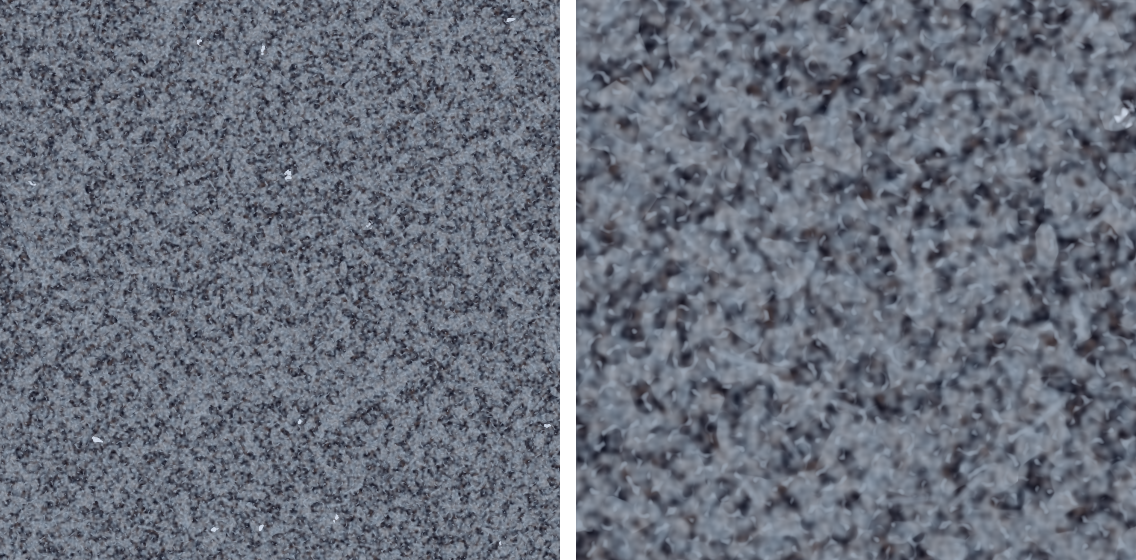
Left: the whole. Right: its middle third, enlarged.
This texture is drawn by a WebGL 1 fragment shader. Its source:

```glsl
precision highp float;

uniform vec2 u_resolution;

// Feature densities, in repeats across the canvas
const float CRYSTAL_DENSITY = 62.0;
const float PATCH_DENSITY = 52.0;
const float GRAIN_DENSITY = 122.0;
const float SPECK_DENSITY = 190.0;
const float NEEDLE_DENSITY = 24.0;
const float FLECK_DENSITY = 7.0;

// Amounts
const float CRYSTAL_CONTRAST = 0.07;
const float SPECK_CONTRAST = 0.175;
const float NEEDLE_SHARE = 0.35;
const float FLECK_SHARE = 0.2;
const float DARK_START = -0.24;
const float DARK_FULL = 0.48;

// Minerals
const vec3 FELDSPAR = vec3(0.480, 0.512, 0.561);
const vec3 PYROXENE = vec3(0.186, 0.188, 0.236);
const vec3 RUST = vec3(0.33, 0.27, 0.26);
const vec3 PALE_BLUE = vec3(0.63, 0.68, 0.74);
const vec3 WHITE_MICA = vec3(0.86, 0.90, 0.96);

const float TAU = 6.2831853;

vec2 hash2(vec2 p) {
  vec3 q = fract(p.xyx * vec3(0.1031, 0.1030, 0.0973));
  q += dot(q, q.yzx + 33.33);
  return fract((q.xx + q.yz) * q.zy);
}

vec2 direction(float turn) {
  return vec2(cos(TAU * turn), sin(TAU * turn));
}

// Coordinates of p along and across an axis
vec2 alongAxis(vec2 p, vec2 axis) {
  return vec2(dot(p, axis), dot(p, vec2(-axis.y, axis.x)));
}

float cornerSlope(vec2 cell, vec2 offset) {
  return dot(direction(hash2(cell).x), offset);
}

float gradientNoise(vec2 p) {
  vec2 i = floor(p);
  vec2 f = p - i;
  vec2 u = f * f * f * (f * (f * 6.0 - 15.0) + 10.0);
  vec2 e = vec2(1.0, 0.0);
  float low = mix(cornerSlope(i, f), cornerSlope(i + e.xy, f - e.xy), u.x);
  float high = mix(cornerSlope(i + e.yx, f - e.yx), cornerSlope(i + e.xx, f - e.xx), u.x);
  return mix(low, high, u.y);
}

// Tone of interlocking, randomly turned oblong crystals
float crystalTone(vec2 p) {
  vec2 home = floor(p);
  float toneSum = 0.0;
  float weightSum = 1e-20;
  for (int y = -2; y <= 2; y++) {
    for (int x = -2; x <= 2; x++) {
      vec2 cell = home + vec2(float(x), float(y));
      vec2 traits = hash2(cell + 71.0);
      vec2 d = alongAxis(p - cell - hash2(cell), direction(traits.x)) * vec2(0.6, 1.5);
      float weight = exp(-16.0 * dot(d, d));
      toneSum += weight * traits.y;
      weightSum += weight;
    }
  }
  return toneSum / weightSum;
}

// Sparse thin laths in all directions
float needles(vec2 p) {
  vec2 home = floor(p);
  float cover = 0.0;
  for (int y = -1; y <= 1; y++) {
    for (int x = -1; x <= 1; x++) {
      vec2 cell = home + vec2(float(x), float(y));
      vec2 traits = hash2(cell + 17.0);
      vec2 d = alongAxis(p - cell - hash2(cell + 5.0), direction(traits.x));
      float halfLength = mix(0.12, 0.38, fract(traits.y * 37.0));
      d.x = max(abs(d.x) - halfLength, 0.0);
      float lath = 1.0 - smoothstep(0.01, 0.09, length(d));
      cover = max(cover, lath * step(traits.y, NEEDLE_SHARE));
    }
  }
  return cover;
}

// Rare ragged bright chips, one at most per cell
float flecks(vec2 p, float ragged) {
  vec2 cell = floor(p);
  vec2 traits = hash2(cell + 43.0);
  vec2 center = mix(vec2(0.15), vec2(0.85), hash2(cell + 9.0));
  vec2 d = alongAxis(p - cell - center, direction(traits.x)) * vec2(0.75, 1.3);
  float size = mix(0.012, 0.045, pow(fract(traits.y * 53.0), 2.0));
  float edge = length(d) + ragged * size * 1.2 - size;
  return (1.0 - smoothstep(-0.012, 0.01, edge)) * step(traits.y, FLECK_SHARE);
}

void main() {
  vec2 uv = gl_FragCoord.xy / min(u_resolution.x, u_resolution.y);
  vec2 turned = alongAxis(uv, direction(0.09));

  float crystal = crystalTone(uv * CRYSTAL_DENSITY);
  float clusters = gradientNoise(uv * 9.0 + 3.0);
  float patches = gradientNoise(turned * PATCH_DENSITY + 11.0)
                + 0.7 * gradientNoise(uv * PATCH_DENSITY * 1.7 + 23.0);
  float grain = gradientNoise(turned * GRAIN_DENSITY + 31.0);
  float speck = gradientNoise(uv * SPECK_DENSITY + 47.0);
  float glint = gradientNoise(turned * SPECK_DENSITY * 0.95 + 90.0);
  float tint = gradientNoise(turned * 75.0 + 130.0);

  // Dark minerals fill the gaps between pale crystals, which are smoother
  float roughness = mix(0.75, 0.42, crystal);
  float darkness = smoothstep(DARK_START, DARK_FULL,
    0.40 * patches + 0.06 * clusters + 0.34 * (0.5 - crystal) + roughness * grain);
  vec3 color = mix(FELDSPAR + CRYSTAL_CONTRAST * (crystal - 0.5), PYROXENE, darkness);
  color += speck * SPECK_CONTRAST * (0.75 + 0.5 * darkness);
  color += tint * vec3(0.035, 0.0, -0.025);
  color = mix(color, RUST, 0.4 * darkness * smoothstep(0.25, 0.5, tint));

  // Bright minerals
  color = mix(color, PALE_BLUE, 0.65 * smoothstep(0.12, 0.55, glint));
  color = mix(color, PALE_BLUE, 0.5 * needles(uv * NEEDLE_DENSITY));
  color = mix(color, WHITE_MICA, 0.85 * flecks(uv * FLECK_DENSITY, grain + speck));

  gl_FragColor = vec4(clamp(color, 0.0, 1.0), 1.0);
}
```
